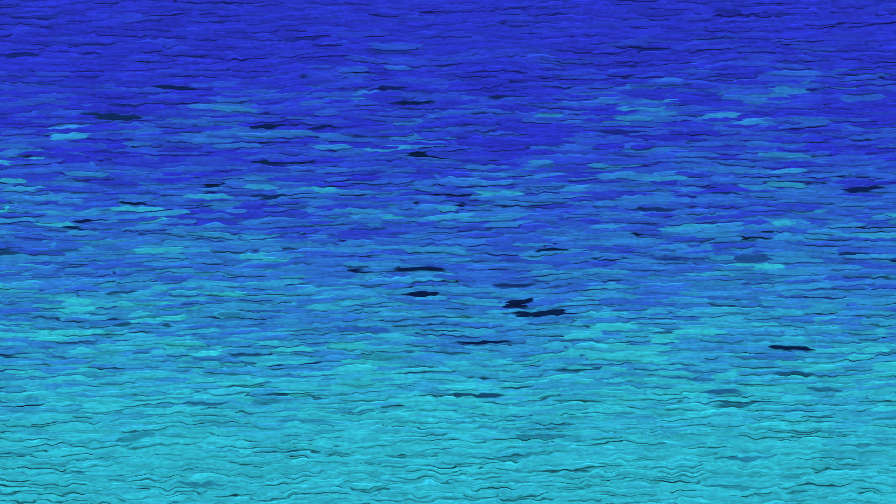
Give the GLSL for this background, as a WebGL 2 fragment shader.

```glsl
#version 300 es
precision highp float;
// Layered horizontal oil-paint strokes, from deep blue above to aqua water below.

#define LAYERS 6
#define STROKE_CELL vec2(0.085, 0.0145)
#define TONE_SPREAD 0.46
#define DARK_CHANCE 0.045
#define RELIEF 0.26
#define SHADOW 0.50
#define DEEP_BLUE vec3(0.16, 0.205, 0.78)
#define AQUA vec3(0.18, 0.71, 0.80)
#define INK vec3(0.03, 0.11, 0.27)

uniform vec2 u_resolution;
out vec4 outColor;

// Sine-free hash giving three values in 0..1
vec3 hash3(vec2 p) {
  vec3 q = fract(p.xyx * vec3(0.1031, 0.1030, 0.0973));
  q += dot(q, q.yxz + 33.33);
  return fract((q.xxy + q.yzz) * q.zyx);
}

float noise(vec2 p) {
  vec2 i = floor(p), f = fract(p);
  f = f * f * (3.0 - 2.0 * f);
  float low = mix(hash3(i).x, hash3(i + vec2(1, 0)).x, f.x);
  float high = mix(hash3(i + vec2(0, 1)).x, hash3(i + vec2(1, 1)).x, f.x);
  return mix(low, high, f.y);
}

// Colour of a whole stroke, taken at its centre
vec3 strokeColor(vec2 center, vec3 rnd, float upper) {
  float y = center.y;
  float tone = 1.0 - smoothstep(0.06, 0.88, y);
  float middle = smoothstep(0.02, 0.35, y) * (1.0 - smoothstep(0.75, 1.0, y));
  float drift = noise(center * vec2(4.0, 26.0)) - 0.5;
  tone += drift * 0.20 * middle;
  tone += (rnd.x - 0.5) * TONE_SPREAD * (0.2 + 0.8 * middle);
  // Clustered bright glints across the middle band
  float glint = smoothstep(0.72, 0.9, rnd.y) * smoothstep(-0.15, 0.2, drift);
  tone += 0.34 * glint * middle * upper;
  vec3 color = mix(DEEP_BLUE, AQUA, clamp(tone, 0.0, 1.0));
  color *= 0.95 + 0.10 * rnd.z;
  // Rare dark strokes
  float dark = smoothstep(1.0 - DARK_CHANCE, 1.0, fract(rnd.z * 7.0 + rnd.y * 3.0));
  return mix(color, INK, dark * upper * (0.25 + 0.75 * middle));
}

// Soft coverage of a blunt-ended stroke; uv spans -1..1
float coverage(vec2 uv, float halfHeight, float pixel) {
  vec2 s = uv * uv;
  float d = (s.x * s.x + s.y - 1.0) * halfHeight * 0.5;
  return 1.0 - smoothstep(-0.5 * pixel, 0.5 * pixel, d);
}

vec3 paint(vec2 p, float pixel) {
  float bottom = 1.0 - smoothstep(0.0, 0.32, p.y);
  vec2 warped = p;
  warped.y += (noise(p * vec2(6.0, 9.0)) - 0.5) * 0.012;
  warped.y += (noise(p * vec2(48.0, 64.0)) - 0.5) * mix(0.002, 0.009, bottom);
  // Ragged bristle edges
  vec2 ragged = vec2(noise(p * vec2(30.0, 330.0)), noise(p * vec2(75.0, 150.0))) - 0.5;
  vec3 color = strokeColor(p, vec3(0.5), 0.0);

  for (int layer = 0; layer < LAYERS; layer++) {
    float level = float(layer) / float(LAYERS - 1);
    vec2 cell = STROKE_CELL * mix(1.35, 0.72, level);
    vec2 grid = warped / cell + float(layer) * vec2(17.37, 31.71);
    float baseColumn = floor(grid.x);
    // Each column slides vertically, so strokes never line up in rows
    for (int i = -1; i <= 1; i++) {
      float column = baseColumn + float(i);
      float slide = hash3(vec2(column, float(layer) + 71.0)).x * 9.0;
      float row = floor(grid.y + slide);
      for (int j = -1; j <= 1; j++) {
        vec2 id = vec2(column, row + float(j));
        vec3 shape = hash3(id + float(layer) * 43.0);
        vec3 tint = hash3(id + float(layer) * 61.0 + 211.0);
        // Upper layers are sparse and let the lower ones show
        float present = step(0.5 * level, fract(shape.z * 13.0 + tint.x * 5.0));
        vec2 offset = vec2(grid.x, grid.y + slide) - id;
        offset -= vec2(0.2 + 0.6 * shape.x, shape.y);
        vec2 center = warped - offset * cell;
        vec2 halfSize = vec2(mix(0.35, 0.92, shape.z), mix(0.26, 0.58, tint.y));
        halfSize.y *= mix(1.1, 0.85, level);
        offset.y -= offset.x * (tint.z - 0.42) * 0.75;
        vec2 uv = (offset + ragged * vec2(0.32, 0.34)) / halfSize;
        float thickness = halfSize.y * cell.y;
        float mask = coverage(uv, thickness, pixel) * present;
        // Shadow below, then a lit upper rim and a shaded lower rim
        vec2 lift = vec2(-0.04, 0.0022 / thickness);
        float shadow = coverage(uv + lift, thickness, pixel) * (1.0 - mask) * present;
        float rim = smoothstep(0.45, 1.0, abs(uv.y)) * sign(uv.y);
        vec3 stroke = strokeColor(center, tint, step(0.35, level));
        stroke *= 1.0 + rim * RELIEF * shape.x;
        color *= 1.0 - SHADOW * shadow * shape.y * shape.y;
        color = mix(color, stroke, mask);
      }
    }
  }
  // Fine bristle grooves and canvas grain
  float groove = noise(warped * vec2(28.0, 400.0)) - 0.5;
  float grain = noise(p * vec2(150.0, 270.0)) - 0.5;
  return color * (1.0 + 0.13 * groove + 0.12 * grain);
}

void main() {
  vec2 p = gl_FragCoord.xy / u_resolution.y;
  vec3 color = paint(p, 1.0 / u_resolution.y);
  outColor = vec4(clamp(color, 0.0, 1.0), 1.0);
}
```
